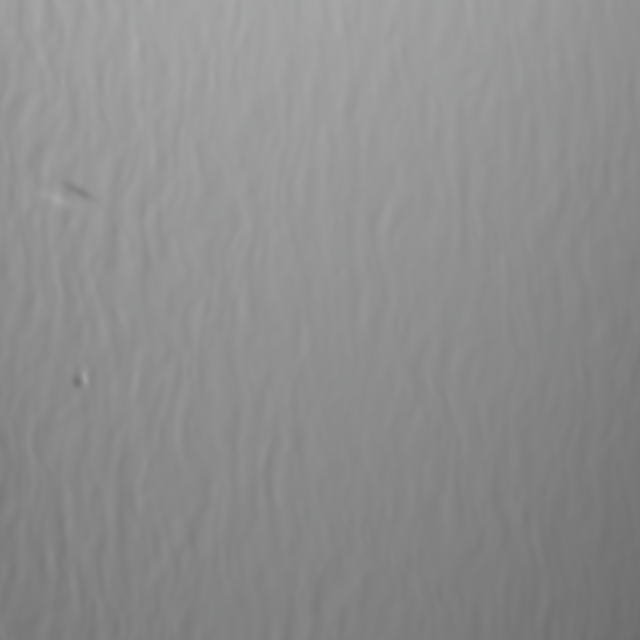
Write a Shadertoy shader that draws this texture.

```glsl
// Grey painted wall with soft, mostly vertical wrinkles and two small dents.
// Stretched cellular bumps form a height field; a sideways light turns its
// slope into faint shading over a broad falloff from the top.

vec3 hash3(vec2 cell) {
    vec3 q = vec3(dot(cell, vec2(127.1, 311.7)),
                  dot(cell, vec2(269.5, 183.3)),
                  dot(cell, vec2(419.2, 371.9)));
    return fract(sin(q) * 43758.55);
}

// Cellular noise: one smooth bump or hollow at a random point of each cell
float bumps(vec2 p) {
    vec2 cell = floor(p);
    float sum = 0.0;
    for (int j = -1; j <= 1; j++) {
        for (int i = -1; i <= 1; i++) {
            vec2 neighbour = cell + vec2(i, j);
            vec3 rnd = hash3(neighbour);
            vec2 d = p - neighbour - rnd.xy;
            float k = max(0.0, 1.0 - dot(d, d));
            sum += (rnd.z * 2.0 - 1.0) * k * k * k;
        }
    }
    return sum;
}

// Wall relief: wrinkles, fine grain and long brush streaks
float wallHeight(vec2 p) {
    p.x += 0.006 * sin(p.y * 17.0 + 4.0 * sin(p.x * 9.0))
         + 0.003 * sin(p.y * 41.0 + p.x * 23.0);
    return 0.60 * bumps(p * vec2(46.0, 17.0))
         + 0.32 * bumps(p * vec2(78.0, 40.0) + 37.0)
         + 0.40 * bumps(p * vec2(58.0, 5.0) + 91.0);
}

// Soft elliptical spot, turned by an angle
float spot(vec2 p, vec2 radius, float angle) {
    float c = cos(angle), s = sin(angle);
    vec2 q = vec2(c * p.x + s * p.y, c * p.y - s * p.x) / radius;
    return exp(-dot(q, q));
}

void mainImage(out vec4 fragColor, in vec2 fragCoord) {
    vec2 uv = fragCoord / iResolution.xy;

    // Broad light: bright at the top, dimmer towards the right edge
    float across = uv.x - 0.38;
    float shade = 0.503 + 0.135 * uv.y - 0.19 * across * across;

    // Relief, stronger on the left where the light grazes more
    vec2 toLight = vec2(0.004, -0.002);
    float slope = wallHeight(uv + toLight) - wallHeight(uv - toLight);
    shade += slope * mix(0.040, 0.024, smoothstep(0.0, 0.6, uv.x));

    // Slanted scrape with a lit lower lip
    vec2 scrape = uv - vec2(0.125, 0.700);
    shade -= 0.085 * spot(scrape, vec2(0.025, 0.007), -0.5);
    shade += 0.050 * spot(scrape + vec2(0.035, 0.012), vec2(0.028, 0.009), -0.4);

    // Small pit with a bright rim
    vec2 pit = uv - vec2(0.121, 0.403);
    shade -= 0.100 * spot(pit, vec2(0.007, 0.010), 0.2);
    shade += 0.080 * spot(pit - vec2(0.012, 0.005), vec2(0.005, 0.011), 0.2);

    // Slightly cool grey
    fragColor = vec4(shade * vec3(0.998, 1.002, 1.0), 1.0);
}
```
